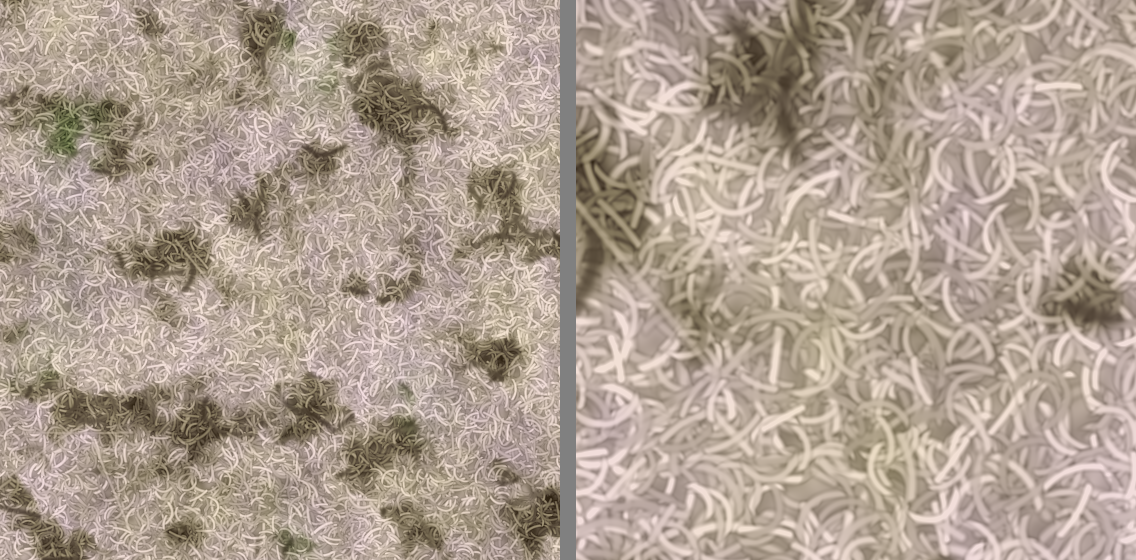
Left: the whole. Right: its middle third, enlarged.
This texture is drawn by a WebGL 1 fragment shader. Its source:

```glsl
precision highp float;
// Dry, matted grass: layers of short curled strands painted over one another,
// each with a soft shadow, then sunk into darker clumps made of gradient noise,
// with sparse dark stalks, a few long pale straws and faint mauve and green tints.

uniform vec2 u_resolution;

const vec3 SOIL = vec3(0.29, 0.24, 0.18);
const vec3 STRAW = vec3(0.84, 0.77, 0.73);
const vec3 MAUVE_TINT = vec3(0.00, -0.02, 0.06);
const vec3 OLIVE_TINT = vec3(0.00, 0.01, -0.05);
const vec3 GREEN_TINT = vec3(-0.07, 0.02, -0.05);
const vec2 STRAND_TONES = vec2(0.70, 1.26);
const float STRAND_CELLS = 27.0;    // strand cells across the canvas
const float STRAND_WIDTH = 0.072;   // half width, in cells
const float STRAND_BEND = 2.3;
const float SHADOW = 0.24;
const float LIFT = 0.04;
const float CLUMP_SCALE = 5.6;
const float CLUMP_DEPTH = 0.72;
const float BROAD_LIGHT = 0.22;
const float FLOW_SCALE = 5.0;
const float ANGLE_SPREAD = 2.6;
const int STRAND_LAYERS = 8;

vec2 hash2(vec2 p) {
  vec3 h = fract(p.xyx * vec3(0.1031, 0.1030, 0.0973));
  h += dot(h, h.yzx + 33.33);
  return fract((h.xx + h.yz) * h.zy);
}

vec2 gradientAt(vec2 cell) {
  float angle = 6.2832 * hash2(cell + 71.0).x;
  return vec2(cos(angle), sin(angle));
}

float gradientNoise(vec2 p) {
  vec2 i = floor(p), f = fract(p);
  vec2 w = f * f * f * (f * (f * 6.0 - 15.0) + 10.0);
  vec2 e = vec2(1.0, 0.0);
  float low = mix(dot(gradientAt(i), f), dot(gradientAt(i + e), f - e), w.x);
  float high = mix(dot(gradientAt(i + e.yx), f - e.yx),
                   dot(gradientAt(i + 1.0), f - 1.0), w.x);
  return mix(low, high, w.y);
}

// Distance to a bent strand along the x axis, with round tips.
float strandDistance(vec2 q, float halfLength, float bend) {
  q.y -= bend * (q.x * q.x - 0.15);
  float slope = 2.0 * bend * q.x;
  float beyond = max(abs(q.x) - halfLength, 0.0);
  return length(vec2(beyond, q.y * inversesqrt(1.0 + slope * slope)));
}

// Paints one jittered grid of strands over the tone.
// range: darkest and lightest strand; share: part of the cells in use.
float layStrands(float tone, vec2 p, float cells, float seed, float width, float curl,
                 vec2 range, float share, float opacity) {
  vec2 g = p * cells + seed * vec2(0.37, 0.61);
  vec2 home = floor(g);
  float edge = max(width * 0.85, 0.7 * cells / u_resolution.y);
  for (int y = -1; y <= 1; y++) {
    for (int x = -1; x <= 1; x++) {
      vec2 cell = home + vec2(float(x), float(y));
      vec2 place = hash2(cell + seed * 17.0);
      vec2 look = hash2(cell + seed * 29.0 + 131.0);
      vec2 shape = hash2(cell + seed * 41.0 + 257.0);
      float flow = gradientNoise(cell / cells * FLOW_SCALE + 9.0);
      float angle = 2.2 + 4.0 * flow + ANGLE_SPREAD * (look.x - 0.5);
      vec2 axis = vec2(cos(angle), sin(angle));
      vec2 d = g - cell - place;
      vec2 q = vec2(dot(d, axis), dot(d, vec2(-axis.y, axis.x)));
      float dist = strandDistance(q, mix(0.35, 0.66, shape.x), curl * (shape.y - 0.5));
      float used = opacity * step(fract(look.x * 57.0), share);
      float shadow = 1.0 - smoothstep(width * 0.7, width * 2.6, dist);
      float cover = 1.0 - smoothstep(width - edge, width + edge, dist);
      float body = mix(range.x, range.y, look.y);
      tone *= 1.0 - SHADOW * shadow * used;
      tone = mix(tone, body, cover * used);
    }
  }
  return tone;
}

void main() {
  vec2 p = gl_FragCoord.xy / u_resolution.y;

  // Clumps, with a ragged outline.
  vec2 ragged = p + 0.022 * vec2(gradientNoise(p * 30.0), gradientNoise(p * 30.0 + 50.0));
  vec2 c = ragged * CLUMP_SCALE;
  float clump = gradientNoise(c * vec2(0.9, 1.1) + 3.0)
              + 0.7 * gradientNoise(c * 2.1 + 20.0)
              + 0.35 * gradientNoise(c * 5.0 + 40.0);
  float dark = smoothstep(0.0, 0.62, clump);
  float broad = gradientNoise(p * 4.0 + 80.0) + 0.8 * gradientNoise(p * 14.0 + 33.0);

  // Matted strands, from the ground up.
  float tone = 0.62 + 0.3 * gradientNoise(p * 60.0);
  for (int i = 0; i < STRAND_LAYERS; i++) {
    float layer = float(i);
    float cells = STRAND_CELLS + 2.0 * mod(layer * 3.0, 8.0);
    tone = layStrands(tone, p, cells, layer + 1.0, STRAND_WIDTH, STRAND_BEND,
                      STRAND_TONES, 1.0, 0.9);
  }
  tone += LIFT + BROAD_LIGHT * broad;
  tone -= CLUMP_DEPTH * dark * mix(1.0, 0.8, clamp(tone, 0.0, 1.0));

  // Dark stalks near the clumps and long pale straws.
  float nearClump = smoothstep(0.02, 0.35, clump);
  tone = layStrands(tone, p, 19.0, 21.0, 0.075, 1.8, vec2(-0.1, 0.3), 0.4, 0.75 * nearClump);
  tone = layStrands(tone, p, 6.0, 33.0, 0.012, 0.5, vec2(0.9, 1.15), 0.5, 0.55);
  tone = clamp(tone, -0.2, 1.2);

  // Colour from tone, then the tints.
  vec3 color = mix(SOIL, STRAW, tone);
  float mauve = gradientNoise(p * 5.0 + 60.0) + 0.6 * gradientNoise(p * 24.0 + 15.0);
  float green = smoothstep(0.1, 0.55, gradientNoise(p * 4.5 + 90.0));
  color += MAUVE_TINT * mauve * (1.0 - dark);
  color += OLIVE_TINT * dark * smoothstep(0.0, 0.5, tone);
  color += GREEN_TINT * green * (0.2 + 0.8 * dark);
  gl_FragColor = vec4(clamp(color, 0.0, 1.0), 1.0);
}
```
